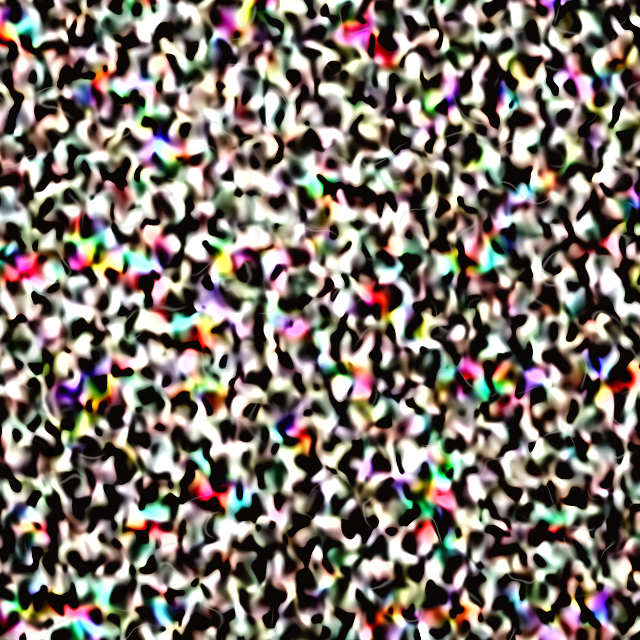
Give the GLSL for this texture, as a three.js fragment shader.

```glsl
varying vec2 vUv;

const float TAU = 6.2831853;
const vec3 WARM_AXIS = vec3(0.6, -0.2, -0.85);
const vec3 PINK_AXIS = vec3(0.4, -0.85, 0.05);
const vec3 WARM_BIAS = vec3(0.03, 0.005, -0.04);
const vec3 INK = vec3(0.035, 0.022, 0.018);
const vec3 FILAMENT = vec3(0.85, 0.83, 0.78);

float hash(vec2 p) {
  vec3 q = fract(vec3(p.xyx) * 0.1031);
  q += dot(q, q.yzx + 33.33);
  return fract((q.x + q.y) * q.z);
}

// Dot product of a random unit gradient with the offset from its corner
float corner(vec2 cell, vec2 offset, float seed) {
  float angle = TAU * hash(cell + seed * 37.0);
  return dot(vec2(cos(angle), sin(angle)), offset);
}

float noise(vec2 p, float seed) {
  vec2 i = floor(p);
  vec2 f = p - i;
  vec2 u = f * f * f * (f * (f * 6.0 - 15.0) + 10.0);
  vec2 e = vec2(1.0, 0.0);
  float low = mix(corner(i, f, seed), corner(i + e, f - e, seed), u.x);
  float high = mix(corner(i + e.yx, f - e.yx, seed), corner(i + 1.0, f - 1.0, seed), u.x);
  return mix(low, high, u.y);
}

vec2 rotate(vec2 p, float a) {
  return mat2(cos(a), sin(a), -sin(a), cos(a)) * p;
}

// Bends the domain so that blobs pinch and curl
vec2 warp(vec2 p, float frequency, float amount) {
  return p + amount * vec2(noise(p * frequency, 1.0), noise(p * frequency, 2.0));
}

// Slightly upright blobs from two grids at different angles
float blobs(vec2 p, vec2 frequency) {
  float coarse = noise(rotate(p, 0.15) * frequency, 3.0);
  float fine = noise(rotate(p, -0.25) * frequency * 1.4, 4.0);
  return 0.85 * coarse + 0.55 * fine;
}

// Broad light and dark regions
float tone(vec2 p) {
  vec2 d = p - vec2(0.36, 0.66);
  return 0.12 * exp(-7.0 * dot(d, d)) - 0.03 + 0.1 * noise(p * 5.0, 5.0);
}

// Mostly yellow, red and pink shifts, strong only in scattered patches
vec3 chroma(vec2 p, float frequency) {
  vec2 q = rotate(p * frequency, 0.8);
  float warm = noise(q, 6.0) + 0.05;
  float pink = noise(q, 7.0) + 0.02;
  float patches = smoothstep(0.0, 0.5, noise(p * 11.0, 9.0));
  vec3 shift = warm * WARM_AXIS + pink * PINK_AXIS;
  return shift * mix(0.22, 1.7, patches) + WARM_BIAS;
}

// Thin curved lines along the zero level of a noise
float filaments(vec2 p, float frequency, float width) {
  float line = 1.0 - smoothstep(0.0, width, abs(noise(rotate(p * frequency, 0.5), 10.0)));
  return line * smoothstep(0.05, 0.35, noise(p * 17.0, 11.0));
}

void main() {
  vec2 p = warp(vUv, 28.0, 0.012);
  float level = blobs(p, vec2(45.0, 33.0)) + tone(vUv);
  vec3 tint = chroma(p, 22.0);

  // Soft grey to white ground, brightest at the blob centres
  float glow = 0.53 + 1.45 * max(level, 0.0) + 1.15 * noise(rotate(p * 33.0, 1.1), 12.0);
  vec3 ground = clamp(min(glow, 1.08) + tint, 0.0, 1.0);

  // Dark blobs with edges from crisp to blurred, fringed with colour
  float softness = mix(0.07, 0.2, smoothstep(-0.25, 0.3, noise(p * 20.0, 13.0)));
  vec3 fringe = vec3(level + 0.08) + 0.13 * tint;
  vec3 cover = smoothstep(vec3(-softness), vec3(softness), fringe);
  vec3 color = mix(INK, ground, cover);

  color = mix(color, FILAMENT, 0.4 * filaments(p, 15.0, 0.045));
  gl_FragColor = vec4(clamp(color, 0.0, 1.0), 1.0);
}
```
